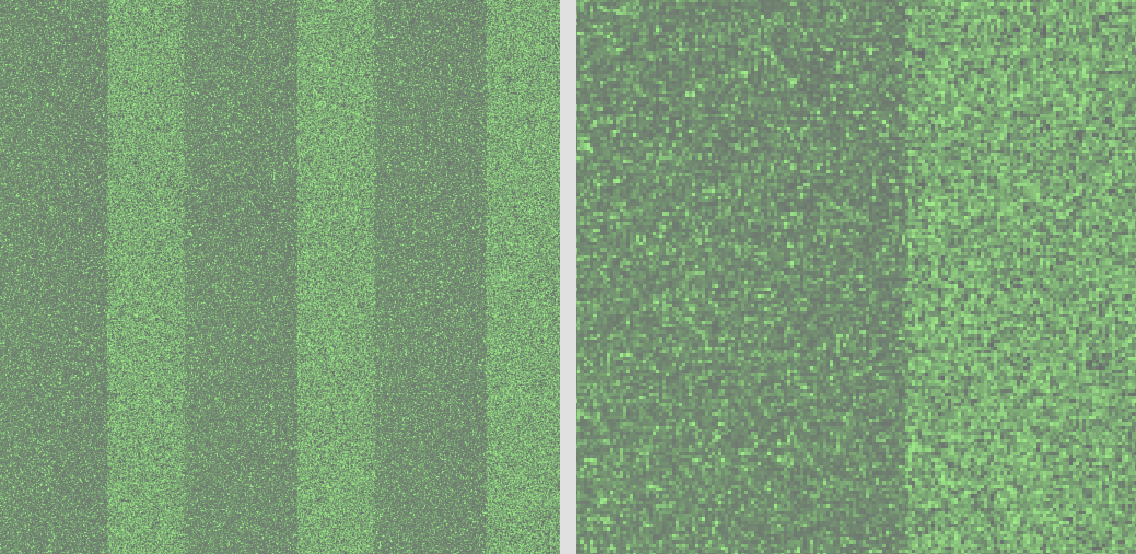
Left, the full canvas; right, a detail of the centre.
Write a WebGL 1 fragment shader that draws this texture.

```glsl
precision highp float;
// Draws fine grained green turf with broad vertical stripes of pale and dark grain.

uniform vec2 u_resolution;

// Stripe layout, in canvas widths
const float PERIOD = 0.3387;
const float LIGHT_START = 0.1914;
const float LIGHT_WIDTH = 0.1387;
const float EDGE_JITTER = 0.0025;

// Grain
const float GRAINS = 512.0;        // grains across the canvas
const float CLUMPING = 0.12;       // share taken from each of four neighbours
const float DARK_FLOOR = 0.44;     // the dark stripe is skewed towards grey
const float DARK_SPREAD = 0.115;
const float DARK_SKEW = 0.6;
const float LIGHT_LEVEL = 0.665;
const float LIGHT_SPREAD = 0.104;

// Slow variation
const float EDGE_SHADE = 0.016;    // fall of level from left to right of a stripe
const float CLOUD_SCALE = 5.0;
const float CLOUD_AMOUNT = 0.014;

// Colour ramp, indexed by its green value
const vec3 GREY = vec3(0.44, 0.51, 0.44);
const vec3 LEAF = vec3(0.475, 0.64, 0.452);
const vec3 TIP = vec3(0.56, 0.80, 0.50);
const float DARKEST = 0.43;
const float BRIGHTEST = 0.92;

float hash(vec2 p) {
  vec3 q = fract(vec3(p.xyx) * 0.1031);
  q += dot(q, q.yzx + 33.33);
  return fract((q.x + q.y) * q.z);
}

float valueNoise(vec2 p) {
  vec2 cell = floor(p);
  vec2 f = fract(p);
  f = f * f * (3.0 - 2.0 * f);
  float low = mix(hash(cell), hash(cell + vec2(1.0, 0.0)), f.x);
  float high = mix(hash(cell + vec2(0.0, 1.0)), hash(cell + 1.0), f.x);
  return mix(low, high, f.y);
}

// Centred random value of one grain, with a variance of one sixth
float speck(vec2 cell) {
  return hash(cell + 17.0) + hash(cell.yx + vec2(613.0, 1307.0)) - 1.0;
}

// Grain with unit deviation, slightly clumped alike in all directions
float grainNoise(vec2 cell) {
  vec2 right = vec2(1.0, 0.0);
  vec2 up = vec2(0.0, 1.0);
  float around = speck(cell + right) + speck(cell - right);
  around += speck(cell + up) + speck(cell - up);
  float variance = 1.0 + 4.0 * CLUMPING * CLUMPING;
  return (speck(cell) + CLUMPING * around) * sqrt(6.0 / variance);
}

vec3 turfColour(float green) {
  vec3 low = mix(GREY, LEAF, (green - GREY.g) / (LEAF.g - GREY.g));
  vec3 high = mix(LEAF, TIP, (green - LEAF.g) / (TIP.g - LEAF.g));
  return green < LEAF.g ? low : high;
}

void main() {
  vec2 uv = gl_FragCoord.xy / u_resolution.x;
  float pixel = 1.0 / u_resolution.x;
  vec2 cell = floor(uv * GRAINS);

  // Stripe mask with slightly ragged, smoothed edges
  float ragged = EDGE_JITTER * (hash(vec2(cell.y, 91.0)) - 0.5);
  float across = mod(uv.x + ragged - LIGHT_START, PERIOD);
  float fromCentre = abs(across - 0.5 * LIGHT_WIDTH);
  float light = 1.0 - smoothstep(-pixel, pixel, fromCentre - 0.5 * LIGHT_WIDTH);

  // Grain level of each stripe kind
  float grain = grainNoise(cell);
  float darkLevel = DARK_FLOOR + DARK_SPREAD * exp(DARK_SKEW * grain);
  float lightLevel = LIGHT_LEVEL + LIGHT_SPREAD * grain;

  // Gentle shading across stripes and over the whole field
  float alongDark = (across - LIGHT_WIDTH) / (PERIOD - LIGHT_WIDTH);
  float alongLight = across / LIGHT_WIDTH;
  float along = clamp(mix(alongDark, alongLight, light), 0.0, 1.0);
  float shade = EDGE_SHADE * (0.5 - along);
  shade += CLOUD_AMOUNT * (valueNoise(uv * CLOUD_SCALE) - 0.5);

  float green = mix(darkLevel, lightLevel, light) + shade;
  gl_FragColor = vec4(turfColour(clamp(green, DARKEST, BRIGHTEST)), 1.0);
}
```
